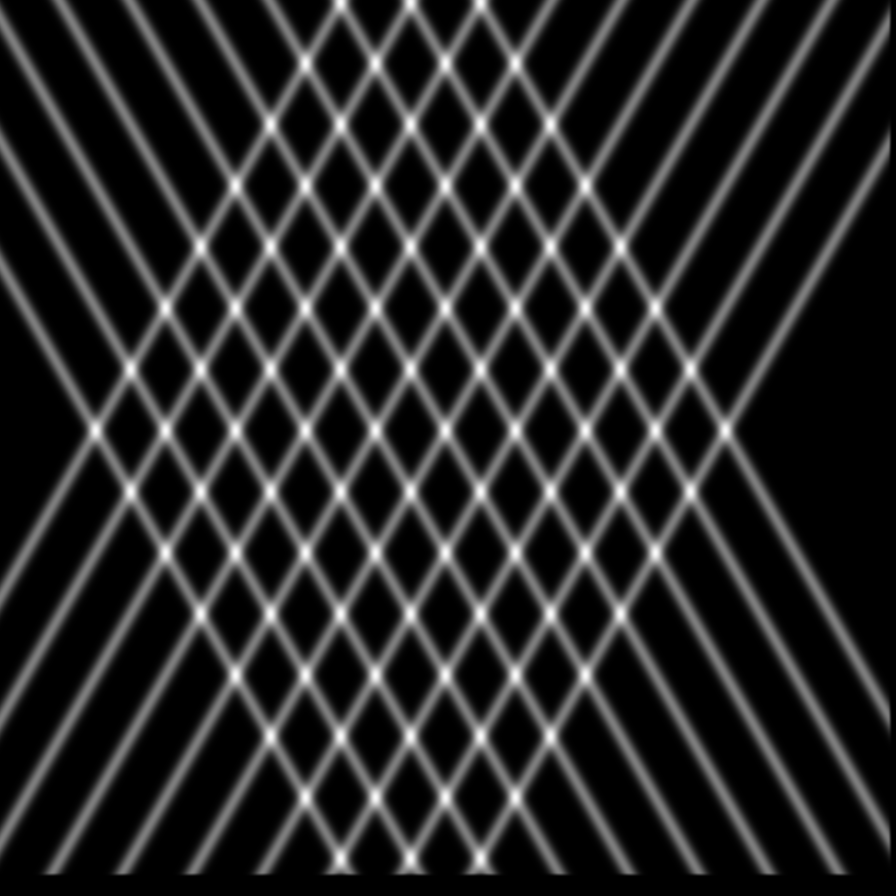
A Shadertoy shader for this pattern:

```glsl
#define CENTER vec2(0.4583, 0.5195)
#define SPACING 0.0781
#define SLANT 0.572
#define HALF_SPAN 4.5
#define GLOW_WIDTH 0.0081
#define LINE_LEVEL 0.49
#define FRAME_RIGHT 0.9935
#define FRAME_BOTTOM 0.0240
#define FRAME_SOFTNESS 0.0025

// Soft glow of the nearest line in a finite family of parallel slanted lines
float slantedLines(vec2 p, float slant) {
    float across = (p.x - slant * p.y) / SPACING;
    float nearest = clamp(floor(across) + 0.5, -HALF_SPAN, HALF_SPAN);
    float dist = (across - nearest) * SPACING / sqrt(1.0 + slant * slant);
    float t = dist / GLOW_WIDTH;
    return LINE_LEVEL * exp(-t * t);
}

void mainImage(out vec4 fragColor, in vec2 fragCoord) {
    vec2 uv = fragCoord / iResolution.xy;
    vec2 p = uv - CENTER;

    // Two mirrored families add up to bright crossings
    float light = slantedLines(p, SLANT) + slantedLines(p, -SLANT);

    // Dark margins along the right and bottom sides
    float inside = smoothstep(-FRAME_SOFTNESS, FRAME_SOFTNESS, FRAME_RIGHT - uv.x)
                 * smoothstep(-FRAME_SOFTNESS, FRAME_SOFTNESS, uv.y - FRAME_BOTTOM);

    fragColor = vec4(vec3(light * inside), 1.0);
}
```
